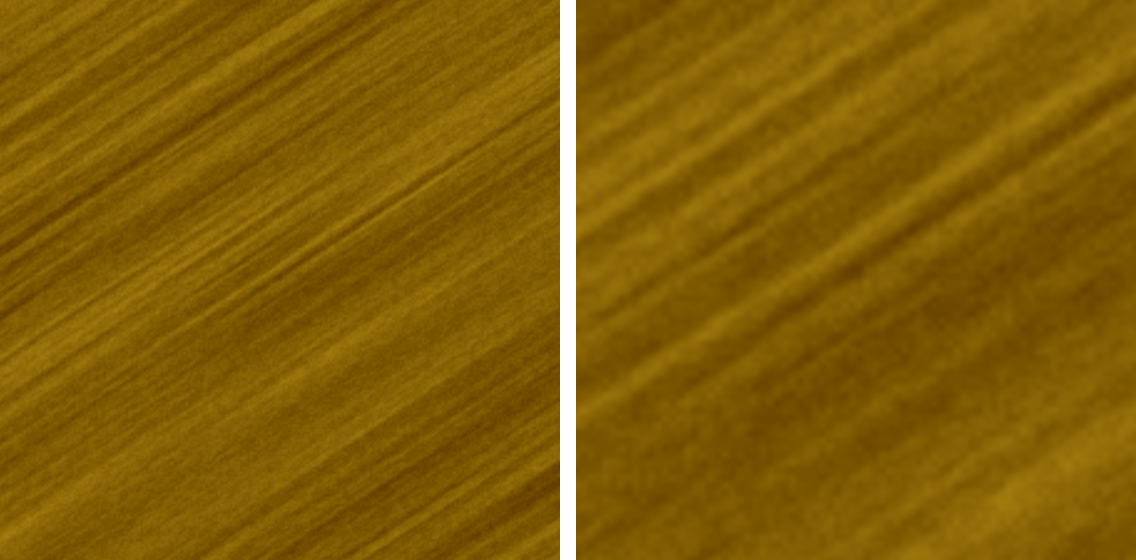
Left, the full canvas; right, a detail of the centre.
Reproduce this texture procedurally as a Shadertoy shader.

```glsl
// Golden brown brushed wood grain with fine diagonal streaks

float hash(vec2 cell) {
    uvec2 q = uvec2(ivec2(cell)) * uvec2(1597334673u, 3812015801u);
    uint h = (q.x ^ q.y) * 1597334673u;
    h = (h ^ (h >> 15)) * 2246822519u;
    return float((h ^ (h >> 13)) >> 8) / 16777216.0;
}

// Smooth value noise centred on zero
float noise(vec2 p) {
    vec2 cell = floor(p);
    vec2 f = fract(p);
    f = f * f * (3.0 - 2.0 * f);
    float low = mix(hash(cell), hash(cell + vec2(1.0, 0.0)), f.x);
    float high = mix(hash(cell + vec2(0.0, 1.0)), hash(cell + vec2(1.0)), f.x);
    return mix(low, high, f.y) - 0.5;
}

// Long fibres: x runs along the grain, y across it
float streaks(vec2 grain) {
    float broad = 0.20 * noise(grain * vec2(0.8, 10.0) + 11.0);
    float medium = 0.34 * noise(grain * vec2(1.0, 27.0) + 37.0);
    float narrow = 0.56 * noise(grain * vec2(1.4, 62.0) + 71.0);
    float fine = 0.46 * noise(grain * vec2(3.0, 118.0) + 103.0);

    // Narrow lines gather in some bands and fade in others
    float density = smoothstep(-0.3, 0.3, noise(grain * vec2(1.2, 5.5) + 53.0));
    return broad + medium + (narrow + fine) * mix(0.55, 1.15, density);
}

void mainImage(out vec4 fragColor, in vec2 fragCoord) {
    vec2 uv = fragCoord / iResolution.y;

    // Turn the grain to rise rightwards, with a slight bend
    float angle = radians(33.0);
    vec2 along = vec2(cos(angle), sin(angle));
    vec2 grain = vec2(dot(uv, along), dot(uv, vec2(-along.y, along.x)));
    grain.y += 0.03 * noise(grain * vec2(1.4, 2.0) + 5.0);
    grain.y += 0.003 * noise(grain * vec2(6.0, 9.0) + 23.0);

    // Soft mottling of the surface
    float mottle = 0.20 * noise(grain * vec2(65.0, 160.0) + 211.0)
                 + 0.18 * noise(uv * 225.0 + 307.0);

    float tone = streaks(grain) + mottle;
    vec3 color = vec3(0.501, 0.355, 0.007) + tone * vec3(0.255, 0.245, 0.09);
    fragColor = vec4(clamp(color, 0.0, 1.0), 1.0);
}
```
